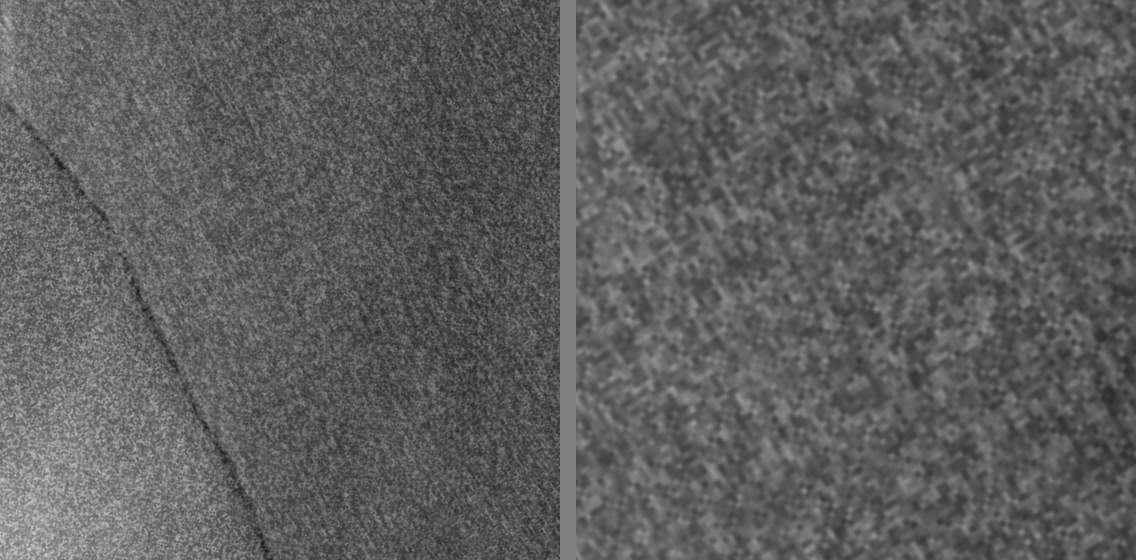
Left: the whole. Right: its middle third, enlarged.
Write a WebGL 2 fragment shader that draws this texture.

```glsl
#version 300 es
precision highp float;

#define GRAIN_CELLS 290.0
#define STREAK_CELLS vec2(230.0, 75.0)
#define STREAK_DIR vec2(0.53, -0.848)
#define GRAIN_RIGHT 0.108
#define GRAIN_LEFT 0.15
#define STREAK_RIGHT 0.07
#define STREAK_LEFT 0.03
#define MOTTLE 0.055
#define CRACK_WIDTH 0.0075
#define CRACK_DEPTH 0.15
#define CRACK_TOP 0.82

uniform vec2 u_resolution;
out vec4 fragColor;

float hash(vec2 p) {
    return fract(sin(dot(p, vec2(127.1, 311.7))) * 43758.5453);
}

// Smooth value noise in -1..1
float noise(vec2 p) {
    vec2 cell = floor(p);
    vec2 f = fract(p);
    f = f * f * (3.0 - 2.0 * f);
    float low = mix(hash(cell), hash(cell + vec2(1.0, 0.0)), f.x);
    float high = mix(hash(cell + vec2(0.0, 1.0)), hash(cell + vec2(1.0, 1.0)), f.x);
    return 2.0 * mix(low, high, f.y) - 1.0;
}

float fbm(vec2 p) {
    float sum = 0.0;
    float weight = 0.55;
    for (int i = 0; i < 4; i++) {
        sum += weight * noise(p);
        p = mat2(1.6, 1.2, -1.2, 1.6) * p + 7.3;
        weight *= 0.5;
    }
    return sum;
}

// Horizontal position of the crack at height y
float crackX(float y) {
    float bend = 0.33 * max(y - 0.62, 0.0);
    float wobble = 0.006 * noise(vec2(y * 11.0, 3.0)) + 0.003 * noise(vec2(y * 60.0, 8.0));
    return 0.488 - 0.5 * y - bend + wobble;
}

// Broad shading on both sides of the crack
float baseTone(vec2 uv, float leftSide) {
    float rightTone = mix(0.412, 0.312, smoothstep(0.0, 0.95, uv.x + 0.12 * (uv.y - 0.5)));
    rightTone += 0.05 * exp(-uv.x * 9.0) * smoothstep(0.5, 1.0, uv.y);
    float cornerGlow = exp(-dot(uv, uv * vec2(13.0, 12.0)));
    float leftTone = 0.418 + 0.21 * cornerGlow;
    return mix(rightTone, leftTone, leftSide);
}

void main() {
    vec2 uv = gl_FragCoord.xy / u_resolution;
    float side = (uv.x - crackX(uv.y)) * 0.87;
    float leftSide = 1.0 - smoothstep(-0.05, 0.01, side);
    float tone = baseTone(uv, leftSide);

    // Coordinates across and along the streaks
    vec2 across = vec2(-STREAK_DIR.y, STREAK_DIR.x);
    vec2 q = vec2(dot(uv, across), dot(uv, STREAK_DIR));

    // Soft upright wisps and slanted patches
    vec2 lean = vec2(uv.x - 0.15 * uv.y, uv.y);
    float wisps = fbm(lean * vec2(15.0, 5.0) + 4.0);
    float patches = fbm(q * vec2(24.0, 8.0) + 31.0);
    tone += MOTTLE * (0.65 * wisps + 0.5 * patches);

    // Fine grain with slanted streaks, skewed towards bright specks
    float fine = noise(q * GRAIN_CELLS + 11.0);
    float coarse = noise(vec2(q.x + q.y, q.y - q.x) * GRAIN_CELLS * 0.45 + 53.0);
    float streak = noise(q * STREAK_CELLS + 90.0);
    float speckle = fine + 0.22 * coarse;
    float grain = speckle * mix(GRAIN_RIGHT, GRAIN_LEFT, leftSide)
                + streak * mix(STREAK_RIGHT, STREAK_LEFT, leftSide);
    tone += grain + 1.3 * grain * grain - 0.006;

    // Broken dark crack with a pale right rim
    float present = 1.0 - smoothstep(CRACK_TOP - 0.01, CRACK_TOP + 0.01, uv.y);
    float ragged = 0.65 + 0.9 * noise(uv * 130.0) + 0.35 * noise(vec2(uv.y * 24.0, 17.0));
    float core = exp(-pow(side / CRACK_WIDTH, 2.0));
    float rim = exp(-pow((side - 1.9 * CRACK_WIDTH) / CRACK_WIDTH, 2.0));
    float shade = exp(-pow((side + 0.025) / 0.03, 2.0));
    tone -= present * (CRACK_DEPTH * core * clamp(ragged, -0.3, 1.3) + 0.03 * shade);
    tone += present * 0.03 * rim;

    // Pale band at the upper left edge
    float band = exp(-pow((uv.x - 0.014) / 0.013, 2.0));
    tone += 0.09 * band * smoothstep(CRACK_TOP - 0.01, CRACK_TOP + 0.07, uv.y);

    fragColor = vec4(vec3(clamp(tone, 0.0, 1.0)), 1.0);
}
```
